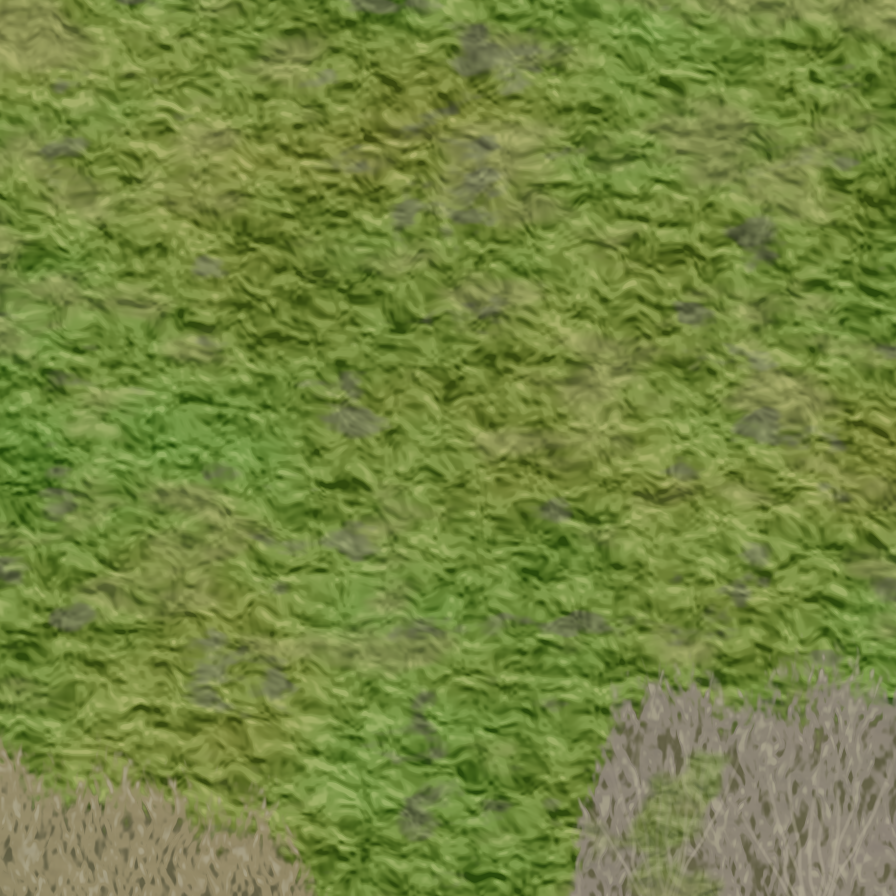
Give the GLSL for this texture, as a Shadertoy shader.

```glsl
// Draws a tufted green hillside meadow with bare, twiggy shrubs along its foot.

const vec3 GRASS_SHADE = vec3(0.19, 0.29, 0.05);
const vec3 GRASS_DARK  = vec3(0.30, 0.40, 0.11);
const vec3 GRASS_MID   = vec3(0.42, 0.51, 0.20);
const vec3 GRASS_LIGHT = vec3(0.51, 0.60, 0.29);
const vec3 GRASS_TIP   = vec3(0.63, 0.69, 0.40);
const vec3 DRY_STRAW   = vec3(0.56, 0.56, 0.36);
const vec3 BARE_EARTH  = vec3(0.41, 0.43, 0.31);
const vec3 TWIG_SHADE  = vec3(0.38, 0.36, 0.27);
const vec3 TWIG_GREY   = vec3(0.56, 0.52, 0.48);
const vec3 TWIG_TAN    = vec3(0.59, 0.54, 0.42);
const vec3 TWIG_PALE   = vec3(0.70, 0.67, 0.59);

const vec2 CLUMP_SCALE = vec2(34.0, 78.0);   // tufts across and up the canvas
const float SLOPE = 0.13;                    // downhill tilt of the rows
const float TUFT_CONTRAST = 1.3;
const float RELIEF = 0.55;                   // light from above on each tuft
const int BRANCHES = 9;

float hash(vec2 cell) {
    uvec2 q = uvec2(ivec2(cell)) * uvec2(1597334673u, 3812015801u);
    uint h = (q.x ^ q.y) * 1597334673u;
    h = (h ^ (h >> 15)) * 2246822519u;
    return float((h ^ (h >> 13)) >> 8) / 16777216.0;
}

float noise(vec2 p) {
    vec2 i = floor(p), f = fract(p);
    f = f * f * (3.0 - 2.0 * f);
    return mix(mix(hash(i), hash(i + vec2(1, 0)), f.x),
               mix(hash(i + vec2(0, 1)), hash(i + vec2(1, 1)), f.x), f.y);
}

float fbm(vec2 p) {
    float sum = 0.0, weight = 0.53;
    for (int i = 0; i < 4; i++) {
        sum += weight * noise(p);
        p = mat2(0.8, 0.6, -0.6, 0.8) * p * 2.03 + 17.3;
        weight *= 0.5;
    }
    return sum;
}

// Irregular clumps, wider than tall, lying along the slope.
float tufts(vec2 p) {
    p.y += SLOPE * p.x + 0.02 * noise(p * 5.0 + 3.0);
    p += 0.014 * (vec2(noise(p * 38.0), noise(p * 38.0 + 51.0)) - 0.5);
    return 0.42 * noise(p * CLUMP_SCALE)
         + 0.34 * noise(p * CLUMP_SCALE * vec2(2.3, 1.7) + 31.0)
         + 0.24 * noise(p * vec2(160.0, 205.0) + 67.0);
}

vec3 grassRamp(float tone) {
    vec3 c = mix(GRASS_SHADE, GRASS_DARK, smoothstep(0.0, 0.25, tone));
    c = mix(c, GRASS_MID, smoothstep(0.2, 0.5, tone));
    c = mix(c, GRASS_LIGHT, smoothstep(0.48, 0.74, tone));
    return mix(c, GRASS_TIP, smoothstep(0.76, 1.1, tone));
}

vec3 meadow(vec2 p) {
    float tuft = tufts(p);
    float relief = tuft - tufts(p + vec2(0.002, 0.006));
    float broad = fbm(p * vec2(5.0, 9.0) + 11.0) - 0.5;
    float tone = 0.52 + TUFT_CONTRAST * (tuft - 0.5) + RELIEF * relief + 0.4 * broad;
    vec3 c = grassRamp(tone);

    // Patches drift between lush green and yellow olive, drier uphill.
    float hue = fbm(p * vec2(4.0, 6.0) + 40.0) - 0.5 + 0.12 * (p.y - 0.5);
    c += hue * vec3(0.16, 0.0, 0.04);
    float dry = smoothstep(0.52, 0.8, fbm(p * vec2(9.0, 18.0) + 73.0) + 0.1 * (p.y - 0.5));
    c = mix(c, DRY_STRAW * (0.7 + 0.6 * tuft), 0.6 * dry);

    // Small worn spots and dark hollows.
    float worn = smoothstep(0.66, 0.8, fbm(p * vec2(13.0, 23.0) + 120.0));
    c = mix(c, BARE_EARTH * (0.45 + 1.1 * tuft), 0.8 * worn);
    return c;
}

// Fine crossing stems, stretched along their growth direction.
float twigs(vec2 p) {
    p.x += 0.012 * (noise(p * 24.0) - 0.5);
    float leftward  = noise(vec2(p.x + 0.35 * p.y, p.y * 0.24) * 165.0);
    float rightward = noise(vec2(p.x - 0.28 * p.y, p.y * 0.27) * 180.0 + 90.0);
    return 0.6 * max(leftward, rightward) + 0.4 * noise(p * vec2(210.0, 120.0));
}

// Pale curved limbs that fan out from a root below the canvas.
float limbs(vec2 p, vec2 root) {
    float cover = 0.0, rise = p.y - root.y;
    for (int i = 0; i < BRANCHES; i++) {
        float k = float(i);
        float lean = (k + hash(vec2(k, 5))) / float(BRANCHES) - 0.55;
        float bend = 1.6 * (hash(vec2(k, 9)) - 0.5);
        float x = root.x + lean * rise + bend * rise * rise + 0.012 * (noise(vec2(rise * 28.0, k * 7.0)) - 0.5);
        float fade = 1.0 - smoothstep(0.10, 0.27, rise + 0.06 * hash(vec2(k, 13)));
        cover = max(cover, fade * (1.0 - smoothstep(0.0005, 0.0035, abs(p.x - x))));
    }
    return cover;
}

void mainImage(out vec4 fragColor, in vec2 fragCoord) {
    vec2 p = fragCoord / iResolution.xy;
    vec3 color = meadow(p);

    // Ragged crowns: low tan scrub at left, a taller grey bush at right.
    float stem = twigs(p);
    float ragged = 0.09 * (fbm(p * vec2(17.0, 11.0) + 8.0) - 0.5) + 0.09 * (stem - 0.55);
    float scrubTop = 0.145 - 0.22 * p.x - 0.5 * smoothstep(0.3, 0.55, p.x);
    float bushTop = mix(-0.2, 0.225, smoothstep(0.56, 0.71, p.x));
    float scrub = smoothstep(-0.025, 0.03, scrubTop + ragged - p.y);
    float bush = smoothstep(-0.025, 0.03, bushTop + ragged - p.y);
    bush *= 1.0 - 0.6 * smoothstep(0.58, 0.72, fbm(p * 9.0 + 29.0));

    vec3 bark = mix(TWIG_TAN, TWIG_GREY, smoothstep(0.4, 0.6, p.x));
    vec3 brush = mix(TWIG_SHADE, bark, smoothstep(0.28, 0.58, stem));
    brush = mix(brush, TWIG_PALE, 0.7 * smoothstep(0.66, 0.9, stem));
    color = mix(color, brush, 0.92 * max(scrub, bush));
    color = mix(color, TWIG_PALE, 0.5 * bush * max(limbs(p, vec2(0.91, -0.05)), limbs(p, vec2(0.74, -0.04))));

    fragColor = vec4(clamp(color, 0.0, 1.0), 1.0);
}
```
